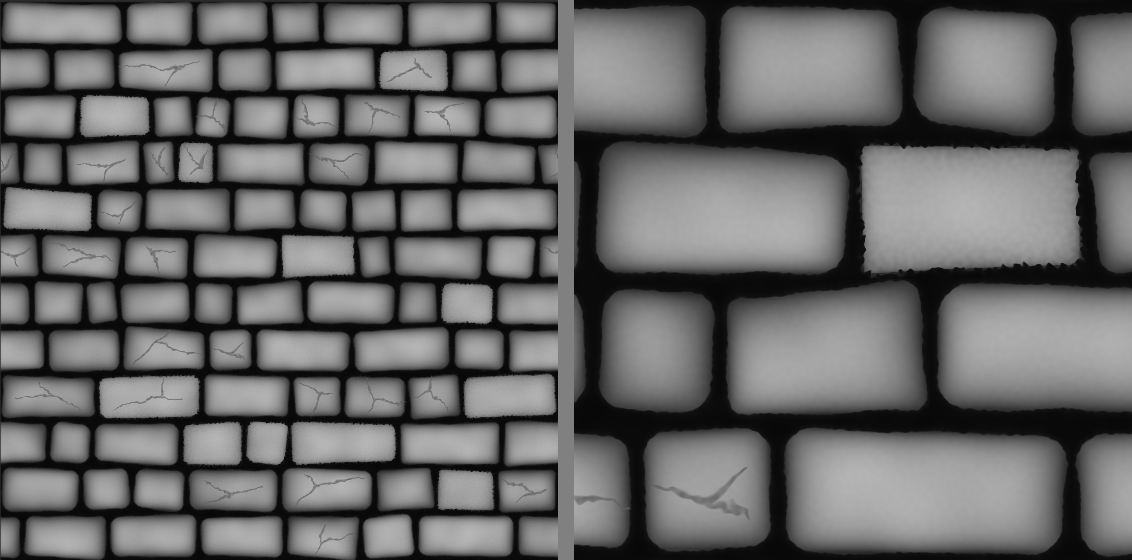
Left: the whole. Right: its middle third, enlarged.
Give the GLSL for this texture map, as a WebGL 1 fragment shader.

```glsl
precision highp float;
// Height-map style stone wall: twelve courses of irregular grey blocks in black mortar.
// Each course is split into hashed widths; each block is a skewed rounded box whose four
// sides fade softly to dark, with some blocks worn to a sandy rim or split by forked cracks.

uniform vec2 u_resolution;

const float TAU = 6.2831853;
const float ROWS = 12.0;
const float MAX_STONES = 9.0;
// Stones per course and first joint of each course, from the bottom up.
const vec4 COUNT_LOW = vec4(7.0, 8.0, 7.0, 7.0);
const vec4 COUNT_MID = vec4(7.0, 9.0, 8.0, 8.0);
const vec4 COUNT_TOP = vec4(9.0, 9.0, 7.0, 7.0);
const vec4 START_LOW = vec4(0.040, 0.0, 0.087, 0.0);
const vec4 START_MID = vec4(0.083, 0.057, 0.071, 0.003);
const vec4 START_TOP = vec4(0.038, 0.003, 0.093, 0.0);

const vec2 HALF_GAP = vec2(0.0045, 0.0053);
const float TILT = 0.0035;
const float BEVEL = 0.0105;
const float STONE_TOP = 0.69;
const float STONE_EDGE = 0.19;
const float MORTAR = 0.035;
const float CRACK_TONE = 0.36;
const float CRACK_WIDTH = 0.0036;
const float CRACKED_SHARE = 0.33;
const float WORN_SHARE = 0.10;
const float BORDER_TONE = 0.17;
const vec2 BORDER = vec2(0.0014, 0.0035);

float hash(vec2 p) {
  vec3 q = fract(vec3(p.xyx) * 0.1031);
  q += dot(q, q.yzx + 33.33);
  return fract((q.x + q.y) * q.z);
}

float rnd(vec2 id, float salt) { return hash(id + salt * vec2(17.3, 9.1) + 3.7); }

float cornerSlope(vec2 cell, vec2 corner, vec2 f) {
  float a = TAU * hash(cell + corner);
  return dot(vec2(cos(a), sin(a)), f - corner);
}

float gradientNoise(vec2 p) {
  vec2 c = floor(p), f = fract(p);
  vec2 u = f * f * f * (f * (f * 6.0 - 15.0) + 10.0);
  float low = mix(cornerSlope(c, vec2(0.0), f), cornerSlope(c, vec2(1.0, 0.0), f), u.x);
  float high = mix(cornerSlope(c, vec2(0.0, 1.0), f), cornerSlope(c, vec2(1.0), f), u.x);
  return mix(low, high, u.y);
}

float pickRow(float row, vec4 low, vec4 mid, vec4 top) {
  vec4 group = row < 4.0 ? low : (row < 8.0 ? mid : top);
  return dot(group, vec4(equal(vec4(0.0, 1.0, 2.0, 3.0), vec4(mod(row, 4.0)))));
}

float stoneWeight(float row, float i) { return mix(0.5, 1.6, rnd(vec2(row, i), 1.0)); }

// Returns the left joint, width and index of the stone at x within a course.
vec3 findStone(float x, float row, float count) {
  float total = 0.0;
  for (float i = 0.0; i < MAX_STONES; i++) total += i < count ? stoneWeight(row, i) : 0.0;
  float left = 0.0;
  vec3 stone = vec3(0.0, 1.0, 0.0);
  for (float i = 0.0; i < MAX_STONES; i++) {
    float width = stoneWeight(row, i) / total;
    if (i < count && x >= left) stone = vec3(left, width, i);
    left += width;
  }
  return stone;
}

float roundedBox(vec2 p, vec2 halfSize, float radius) {
  vec2 q = abs(p) - halfSize + radius;
  return length(max(q, 0.0)) + min(max(q.x, q.y), 0.0) - radius;
}

// Three wandering branches that leave a hub and taper towards the rim.
float crackMask(vec2 p, vec2 halfSize, vec2 id, vec2 uv) {
  vec2 hub = halfSize * 0.7 * (vec2(rnd(id, 11.0), rnd(id, 12.0)) - 0.5);
  vec2 wander = vec2(gradientNoise(uv * 38.0), gradientNoise(uv * 38.0 + 50.0));
  vec2 q = p + 0.009 * wander + 0.003 * gradientNoise(uv * 150.0);
  float mask = 0.0;
  for (float k = 0.0; k < 3.0; k++) {
    float angle = TAU * rnd(id, 13.0) + 2.1 * k + 1.2 * (rnd(id, 14.0 + k) - 0.5);
    float reach = mix(0.65, 1.15, rnd(id, 18.0 + k));
    vec2 branch = halfSize * vec2(cos(angle), sin(angle)) * reach - hub;
    float t = clamp(dot(q - hub, branch) / dot(branch, branch), 0.0, 1.0);
    float width = CRACK_WIDTH * (1.0 - 0.6 * t);
    mask = max(mask, 1.0 - smoothstep(0.25 * width, width, length(q - hub - branch * t)));
  }
  return mask * (0.85 + 0.5 * gradientNoise(uv * 220.0));
}

void main() {
  vec2 uv = gl_FragCoord.xy / u_resolution;
  float px = 1.0 / min(u_resolution.x, u_resolution.y);

  // Course and stone lookup; the layout wraps on both axes.
  float y = (uv.y + 0.0018 * sin(TAU * (2.0 * uv.x + 3.0 * uv.y))) * ROWS;
  float row = mod(floor(y), ROWS);
  float x = fract(uv.x - pickRow(row, START_LOW, START_MID, START_TOP));
  vec3 stone = findStone(x, row, pickRow(row, COUNT_LOW, COUNT_MID, COUNT_TOP));
  vec2 id = vec2(row, stone.z);
  vec2 p = vec2(x - stone.x - 0.5 * stone.y, (fract(y) - 0.5) / ROWS);
  vec2 halfSize = 0.5 * vec2(stone.y, 1.0 / ROWS) - HALF_GAP;

  // Tilted, tapered outline with a rough rim.
  float tilt = TILT * (2.0 * rnd(id, 2.0) - 1.0) / halfSize.x;
  vec2 q = p + tilt * vec2(-p.y, p.x);
  vec2 taper = 0.07 * (vec2(rnd(id, 3.0), rnd(id, 4.0)) - 0.5);
  vec2 shape = halfSize + taper * q.yx;
  float worn = step(rnd(id, 5.0), WORN_SHARE);
  float grain = gradientNoise(uv * 250.0);
  float d = roundedBox(q, shape, mix(0.007, 0.018, rnd(id, 6.0)));
  d += 0.003 * gradientNoise(uv * 28.0) + (0.001 + 0.003 * worn) * grain;
  float cover = 1.0 - smoothstep(-px, px, d);

  // Each side fades over its own distance; worn stones stay bright to the rim.
  vec4 sides = max(vec4(shape - q, shape + q), 0.0);
  vec4 spread = BEVEL * (0.6 + 0.75 * vec4(rnd(id, 7.0), rnd(id, 8.0), rnd(id, 9.0), rnd(id, 10.0)));
  vec4 rise = 1.0 - exp(-sides / spread);
  float lit = pow(rise.x * rise.y * rise.z * rise.w, mix(1.0, 0.35, worn));
  float face = mix(STONE_EDGE, STONE_TOP, lit);
  face += 0.07 * gradientNoise(uv * 22.0) + (0.012 + 0.09 * worn * (1.0 - lit)) * grain;

  float mortar = MORTAR + 0.05 * exp(-max(d, 0.0) / 0.0016) + 0.012 * gradientNoise(uv * 60.0);
  float tone = mix(mortar, face, cover);
  float cracked = step(rnd(id, 21.0), CRACKED_SHARE);
  tone = mix(tone, CRACK_TONE, cracked * crackMask(q, halfSize, id, uv) * mix(0.25, 0.75, cover));

  // Thin grey lines along the left and top edges.
  vec2 edge = 1.0 - smoothstep(BORDER - px, BORDER + px, vec2(uv.x, 1.0 - uv.y));
  gl_FragColor = vec4(vec3(mix(tone, BORDER_TONE, max(edge.x, edge.y))), 1.0);
}
```
